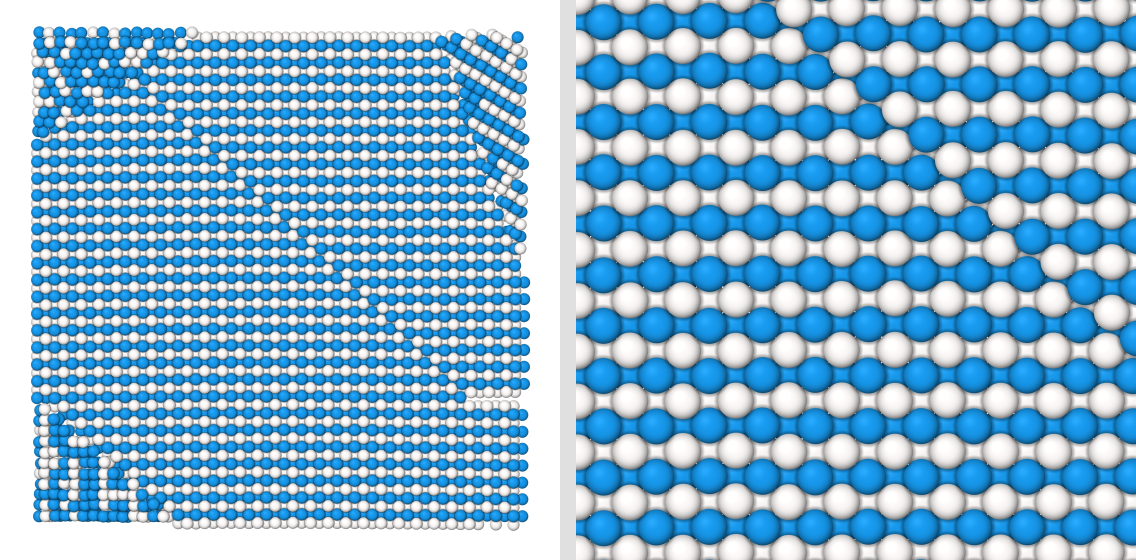
Left: the whole. Right: its middle third, enlarged.
This pattern is drawn by a Shadertoy shader. Its source:

```glsl
// Block of packed blue and white balls in rows, split into crystal grains, on a white margin.
#define RADIUS 0.0107
#define PITCH vec2(0.03151, 0.01508)
#define BLUE vec3(0.09, 0.60, 0.93)
#define WHITE vec3(0.985, 0.975, 0.97)
#define BACKDROP vec3(1.0)
#define RIM_SHADE 0.38
#define CONTACT_SHADE 0.30
#define ROW_BEND 0.0045
#define WOBBLE 0.0012
#define NOISE_CELLS 16.0

float hash(vec2 p) {
    vec3 q = fract(vec3(p.xyx) * 0.1031);
    q += dot(q, q.yzx + 33.33);
    return fract((q.x + q.y) * q.z);
}

float slope(vec2 cell, vec2 f) {
    float a = 6.2832 * hash(mod(cell, NOISE_CELLS));
    return dot(vec2(cos(a), sin(a)), f);
}

// Gradient noise that wraps over the canvas
float gradientNoise(vec2 uv) {
    vec2 p = uv * NOISE_CELLS, i = floor(p), f = p - i;
    vec2 u = f * f * (3.0 - 2.0 * f), e = vec2(1, 0);
    return mix(mix(slope(i, f), slope(i + e.xy, f - e.xy), u.x),
               mix(slope(i + e.yx, f - e.yx), slope(i + 1.0, f - 1.0), u.x), u.y);
}

// Grain that owns a point: 0 main, 1 shifted, 2 upper right, 3 upper left, 4 lower left
int grainAt(vec2 c) {
    float depth = 1.0 - c.y;
    if (c.x > 0.760 + 0.361 * depth) return 2;
    if (depth + 0.66 * c.x < 0.291) return 3;
    if (depth - 0.884 * c.x > 0.653) return 4;
    return depth < min(0.956 * c.x - 0.087, 0.711) ? 1 : 0;
}

// Lay one shaded ball over the colour, darkening what lies just outside it
void drawBall(inout vec4 col, vec2 d, vec3 tint, float px) {
    float dist = length(d);
    float contact = 1.0 - smoothstep(RADIUS, RADIUS * 1.25, dist);
    col.rgb *= 1.0 - CONTACT_SHADE * contact;
    float rho = length(d / RADIUS + vec2(0.07, -0.09));
    float shade = 1.0 - RIM_SHADE * pow(min(rho, 1.1), 4.0);
    float gleam = 0.07 * exp(-10.0 * dot(d / RADIUS + vec2(0.25, -0.3), d / RADIUS + vec2(0.25, -0.3)));
    float cover = 1.0 - smoothstep(-px, px, dist - RADIUS);
    col = mix(col, vec4(min(tint * shade + gleam, 1.0), 1.0), cover);
}

// Draw one layer of one grain; the back layer sits half a pitch along the rows
void drawGrain(inout vec4 col, vec2 p, int grain, float back, float px) {
    vec2 pitch = PITCH, origin = vec2(0.0977, 0.8008);
    float angle = 0.0, stagger = 0.5, jitter = 0.0004;
    if (grain == 1) origin = vec2(0.5104, 0.556);
    if (grain == 2) { pitch = vec2(0.0205, 0.0190); angle = -0.53; stagger = 0.0; jitter = 0.0015; }
    if (grain == 3) { pitch = vec2(0.0195, 0.0175); jitter = 0.0040; }
    if (grain == 4) { pitch = vec2(0.0175, 0.0190); stagger = 0.0; jitter = 0.0035; }
    mat2 turn = mat2(cos(angle), sin(angle), -sin(angle), cos(angle));
    float bend = grain == 0 ? ROW_BEND * sin(3.14159 * p.x) : 0.0;
    vec2 q = (p - origin - vec2(0, bend)) * turn / pitch;
    float row = round(q.y);

    for (float y = -1.0; y <= 1.0; y++) {
        float j = row + y;
        float shift = stagger * mod(j, 2.0) + 0.5 * back;
        float column = round(q.x - shift);
        for (float x = -1.0; x <= 1.0; x++) {
            float i = column + x;
            vec2 key = vec2(i, j) + 100.0 + 37.0 * float(grain);
            vec2 c = origin + turn * (vec2(i + shift, j) * pitch);
            if (grain == 0) c.y += ROW_BEND * sin(3.14159 * c.x);

            // Keep balls of this grain inside the block
            vec2 low = vec2(0.066, 0.064) - 0.004 * back;
            vec2 high = vec2(0.932, 0.937) + 0.004 * back;
            if (grainAt(c) != grain || any(lessThan(c, low)) || any(greaterThan(c, high))) continue;

            // Alternate rows, columns or a random mix, by grain
            float pick = hash(key);
            bool isBlue = mod(j, 2.0) < 0.5;
            if (grain == 2 && pick < 0.08) isBlue = !isBlue;
            if (grain == 3) isBlue = pick < 0.62;
            if (grain == 4) isBlue = (mod(i, 3.0) < 1.5) != (pick < 0.15);

            c += jitter * (vec2(hash(key + 11.3), hash(key + 47.7)) - 0.5);
            c.y += WOBBLE * gradientNoise(c);
            drawBall(col, p - c, (isBlue ? BLUE : WHITE) * (1.0 - 0.02 * back), px);
        }
    }
}

void mainImage(out vec4 fragColor, in vec2 fragCoord) {
    vec2 p = fract(fragCoord / iResolution.xy);
    float px = 0.7 / min(iResolution.x, iResolution.y);
    vec4 col = vec4(0);

    // Back layer first, then the front one
    for (int layer = 0; layer < 2; layer++)
        for (int grain = 0; grain < 5; grain++)
            drawGrain(col, p, grain, float(1 - layer), px);

    fragColor = vec4(col.rgb + BACKDROP * (1.0 - col.a), 1.0);
}
```
